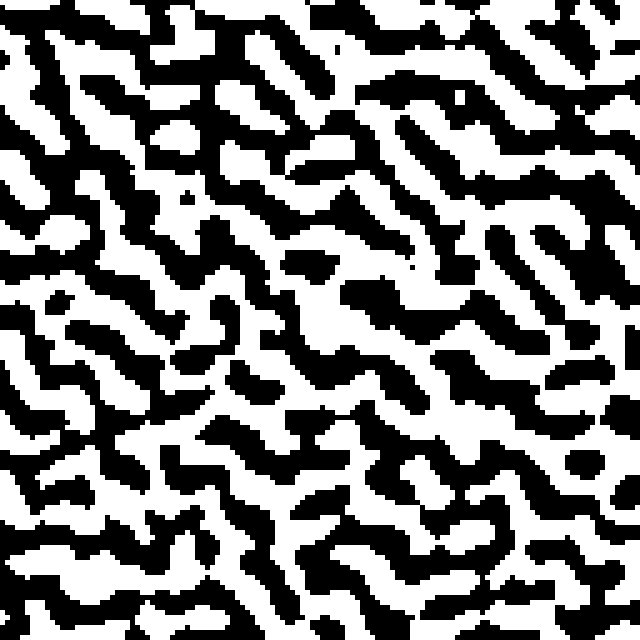
Reproduce this texture procedurally as a Shadertoy shader.

```glsl
// Black and white labyrinth of blocky worms and islands on a square grid.
// Each cell sums random noise under a narrow positive and a wide negative
// Gaussian (activator and inhibitor), and the sign of the sum picks the colour.

const float CELLS = 128.0;          // grid cells across the canvas
const float ACTIVATOR_SIGMA = 2.2;  // cells, sets the worm width
const float INHIBITOR_SIGMA = 4.4;  // cells, sets the worm spacing
const int REACH = 10;               // kernel radius in cells
const float WHITE_BIAS = 0.0006;    // tips the balance towards white
const vec2 SEED = vec2(17.0, 43.0);
const vec3 BLACK = vec3(0.0);
const vec3 WHITE = vec3(1.0);

float hash(vec2 p) {
    return fract(sin(dot(p, vec2(127.1, 311.7))) * 43758.5453);
}

// Normalised 2D Gaussian of a squared distance
float gaussian(float distSq, float sigma) {
    float variance = sigma * sigma;
    return exp(-0.5 * distSq / variance) / (6.2831853 * variance);
}

// 1.0 for a white cell, 0.0 for a black one
float cellTone(vec2 cell) {
    float field = WHITE_BIAS;
    for (int y = -REACH; y <= REACH; y++) {
        for (int x = -REACH; x <= REACH; x++) {
            vec2 offset = vec2(float(x), float(y));
            float distSq = dot(offset, offset);
            float weight = gaussian(distSq, ACTIVATOR_SIGMA)
                         - gaussian(distSq, INHIBITOR_SIGMA);
            field += weight * (hash(cell + offset + SEED) - 0.5);
        }
    }
    return step(0.0, field);
}

void mainImage(out vec4 fragColor, in vec2 fragCoord) {
    float cellsPerPixel = CELLS / iResolution.y;
    vec2 p = fragCoord * cellsPerPixel;

    // Cells under the two opposite corners of the pixel
    float halfPixel = 0.5 * cellsPerPixel;
    vec2 low = floor(p - 0.99 * halfPixel);
    vec2 high = floor(p + 0.99 * halfPixel);
    float tone = cellTone(low);

    // Blend by coverage only where the pixel straddles a cell border
    if (any(notEqual(low, high))) {
        vec2 cover = clamp((p + halfPixel - high) / cellsPerPixel, 0.0, 1.0);
        float bottom = mix(tone, cellTone(vec2(high.x, low.y)), cover.x);
        float top = mix(cellTone(vec2(low.x, high.y)), cellTone(high), cover.x);
        tone = mix(bottom, top, cover.y);
    }

    fragColor = vec4(mix(BLACK, WHITE, tone), 1.0);
}
```
